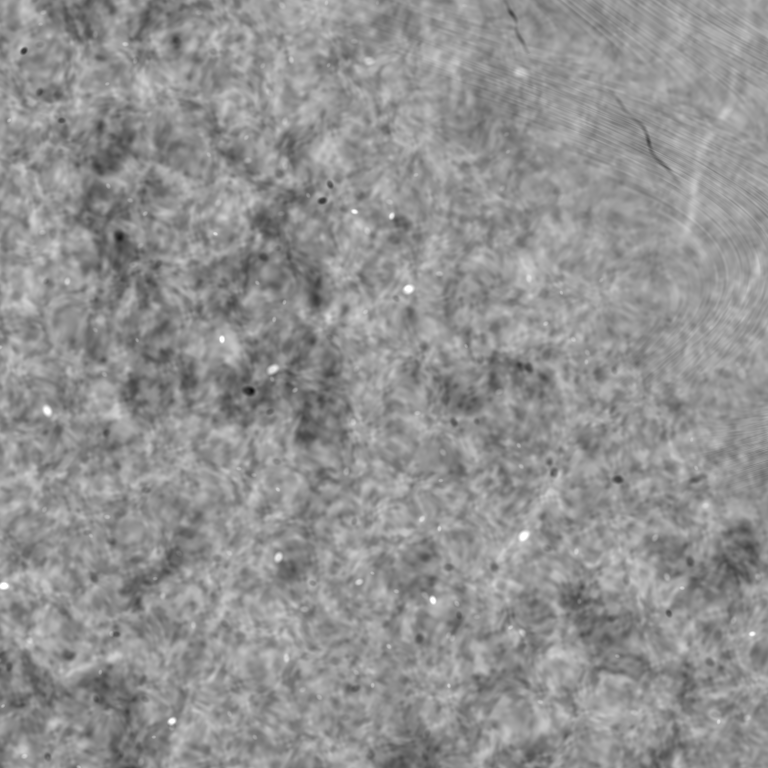
Give the GLSL for this texture, as a Shadertoy shader.

```glsl
const float BASE_GREY = 0.592;

float hash(vec2 p) {
    vec3 q = fract(p.xyx * vec3(0.1031, 0.1030, 0.0973));
    q += dot(q, q.yzx + 33.33);
    return fract((q.x + q.y) * q.z);
}

vec2 hash2(vec2 p) {
    return vec2(hash(p + 17.3), hash(p + 71.9));
}

vec2 turn(vec2 p, float angle) {
    float c = cos(angle), s = sin(angle);
    return vec2(c * p.x - s * p.y, s * p.x + c * p.y);
}

// Signed value noise, -1 to 1
float noise(vec2 p) {
    vec2 i = floor(p), f = fract(p);
    f = f * f * (3.0 - 2.0 * f);
    float low = mix(hash(i), hash(i + vec2(1, 0)), f.x);
    float high = mix(hash(i + vec2(0, 1)), hash(i + vec2(1, 1)), f.x);
    return 2.0 * mix(low, high, f.y) - 1.0;
}

float layer(vec2 p, float scale, float angle) {
    return noise(turn(p, angle) * scale + scale * 1.7 + 40.0);
}

// Scattered soft spots: one random point in some of the cells
float specks(vec2 p, float cells, float share, float radius, float seed) {
    vec2 q = p * cells, home = floor(q);
    float sum = 0.0;
    for (int y = -1; y <= 1; y++)
    for (int x = -1; x <= 1; x++) {
        vec2 id = home + vec2(x, y);
        vec2 key = id + seed;
        vec2 d = turn(q - id - hash2(key), 6.3 * hash(key + 5.1));
        float size = radius * cells * mix(0.55, 1.1, hash(key + 9.7));
        float spot = 1.0 - smoothstep(0.25, 1.0, length(d * vec2(1.0, 1.35)) / size);
        sum += spot * step(hash(key + 31.0), share) * mix(0.5, 1.0, hash(key + 2.3));
    }
    return sum;
}

// Wavering line between two points, tapered and broken along its length
float crack(vec2 p, vec2 a, vec2 b, float width, float sway) {
    vec2 along = b - a;
    float t = clamp(dot(p - a, along) / dot(along, along), 0.0, 1.0);
    vec2 side = normalize(vec2(-along.y, along.x));
    float bend = sway * (sin(t * 6.3) + 0.45 * sin(t * 17.0 + 1.0));
    float d = length(p - a - along * t - side * bend);
    float strength = sqrt(4.0 * t * (1.0 - t)) * (0.6 + 0.4 * noise(p * 60.0));
    return strength * (1.0 - smoothstep(0.0, width, d));
}

// Fine and medium grain
float grain(vec2 p) {
    return 0.075 * layer(p, 165.0, 0.5)
         + 0.100 * layer(p, 96.0, 1.2)
         + 0.075 * layer(p, 52.0, 2.1)
         + 0.045 * layer(p, 21.0, 0.8);
}

// Ragged dark patches, gathered by a broad mask
float patches(vec2 p) {
    float broad = layer(p, 4.5, 0.4);
    float body = layer(p, 13.0, 1.0) + 0.65 * layer(p, 29.0, 2.4)
               + 0.35 * layer(p, 65.0, 0.2);
    return smoothstep(0.1, 1.05, body + 0.45 * broad);
}

// Fine bent fibres
float fibres(vec2 p) {
    vec2 q = turn(p, 0.6 + 0.35 * sin(p.x * 9.0 + 3.0 * sin(p.y * 7.0)));
    return noise(q * vec2(38.0, 150.0));
}

void mainImage(out vec4 fragColor, in vec2 fragCoord) {
    vec2 p = fragCoord / iResolution.xy;
    vec2 warped = p + 0.006 * vec2(layer(p, 24.0, 0.3), layer(p, 27.0, 1.9));

    // The upper right corner is calmer and more fibrous
    float calm = smoothstep(1.2, 1.65, p.x + p.y + 0.1 * layer(p, 6.0, 0.7));
    float upper = smoothstep(0.35, 0.65, p.y) * (1.0 - calm);

    float grey = BASE_GREY + 0.022 * calm;
    grey += grain(warped) * mix(1.0, 0.45, calm);
    grey -= 0.15 * patches(warped) * mix(1.0, 0.3, calm);
    grey += 0.05 * fibres(p) * calm;
    grey += 0.055 * upper * noise(warped * vec2(105.0, 32.0));

    // Light and dark specks
    float busy = 1.0 - 0.85 * calm;
    grey += busy * 0.18 * specks(p, 34.0, 0.12, 0.007, 3.0);
    grey += busy * 0.50 * specks(p, 12.0, 0.08, 0.011, 57.0);
    grey -= busy * 0.16 * specks(p, 26.0, 0.15, 0.012, 91.0);
    grey -= busy * 0.42 * specks(p, 12.0, 0.09, 0.013, 133.0);

    // Cracks and pale ridges
    grey -= 0.34 * crack(p, vec2(0.655, 1.0), vec2(0.69, 0.93), 0.005, 0.003);
    grey -= 0.26 * crack(p, vec2(0.79, 0.88), vec2(0.90, 0.75), 0.005, 0.006);
    grey += 0.15 * crack(p, vec2(0.97, 1.02), vec2(0.89, 0.64), 0.010, 0.012);
    grey += 0.13 * crack(p, vec2(0.47, 0.91), vec2(0.53, 0.81), 0.008, 0.008);
    grey += 0.12 * crack(p, vec2(0.99, 0.70), vec2(0.97, 0.57), 0.010, 0.005);

    fragColor = vec4(vec3(clamp(grey, 0.0, 1.0)), 1.0);
}
```
